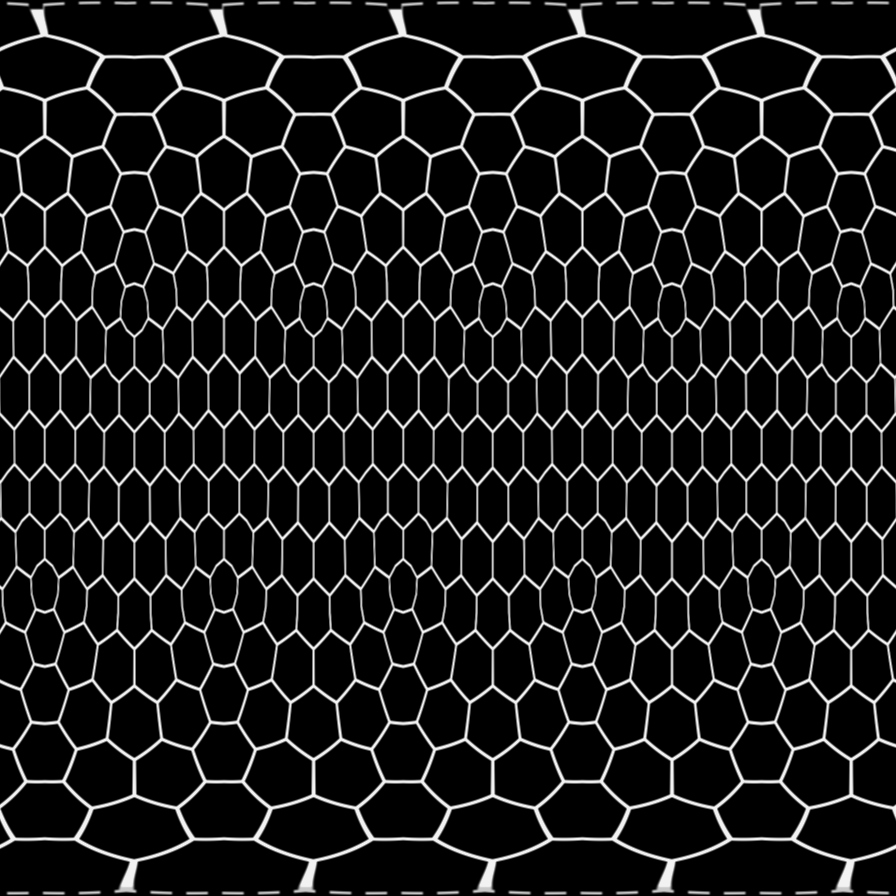
Give the GLSL for this pattern, as a WebGL 1 fragment shader.

```glsl
precision highp float;
// Wire net of a Goldberg polyhedron (hexagons plus twelve pentagons), unrolled
// into a latitude / longitude map. Each point is folded onto one icosahedron
// face, turned into barycentric coordinates and measured against a hex lattice.
uniform vec2 u_resolution;

const float PI = 3.14159265;
const float FREQUENCY = 6.0;      // cells along one icosahedron edge
const float FACE_BULGE = 0.82;    // angle that evens out cell sizes on a face
const float LATITUDE_SPAN = 2.992; // visible latitude in radians
const float LINE_HALF_WIDTH = 0.025;
const float BLUR = 0.0024;        // sampling footprint in canvas units
const int TAPS = 4;

vec3 onSphere(float lon, float lat) {
  return vec3(cos(lat) * cos(lon), cos(lat) * sin(lon), sin(lat));
}

// Weights of direction d along the three face corners, summing to one.
vec3 faceWeights(vec3 d, vec3 a, vec3 b, vec3 c) {
  vec3 w = vec3(dot(d, cross(b, c)), dot(d, cross(c, a)), dot(d, cross(a, b)));
  w /= dot(a, cross(b, c));
  return w / (w.x + w.y + w.z);
}

// Face selection inside one mirrored 36 degree wedge of the upper half.
vec3 wedgeWeights(vec3 d) {
  float ringLat = atan(0.5);
  float halfStep = PI / 5.0;
  vec3 pole = vec3(0.0, 0.0, 1.0);
  vec3 upperLeft = onSphere(-halfStep, ringLat);
  vec3 upperRight = onSphere(halfStep, ringLat);
  vec3 lower = onSphere(0.0, -ringLat);
  vec3 lowerNext = onSphere(2.0 * halfStep, -ringLat);
  vec3 w = faceWeights(d, pole, upperLeft, upperRight);
  if (w.x < 0.0) {
    w = faceWeights(d, lower, upperLeft, upperRight);
    if (w.y < 0.0) w = faceWeights(d, lowerNext, lower, upperRight);
  }
  return w;
}

// Newton solve for even coordinates b where w is proportional to sin(b * bulge).
vec3 evenCoordinates(vec3 w, float bulge) {
  float s = sin(bulge);
  for (int i = 0; i < 4; i++) {
    vec3 t = clamp(w * s, -0.95, 0.95);
    vec3 angle = asin(t);
    vec3 slope = w / sqrt(1.0 - t * t);
    s -= (angle.x + angle.y + angle.z - bulge) / (slope.x + slope.y + slope.z);
  }
  return asin(clamp(w * s, -0.95, 0.95)) / bulge;
}

// Distance to the nearest hexagon border; cell centres are one unit apart.
float hexBorder(vec3 h) {
  vec3 q = floor(h + 0.5);
  vec3 e = abs(h - q);
  float excess = q.x + q.y + q.z - FREQUENCY;
  if (e.x > e.y && e.x > e.z) q.x -= excess;
  else if (e.y > e.z) q.y -= excess;
  else q.z -= excess;
  vec3 d = h - q;
  vec3 span = abs(d - d.yzx);
  return 0.5 - 0.5 * max(span.x, max(span.y, span.z));
}

float wireNet(vec2 p) {
  float height = abs(p.y - 0.5);
  // Lines lean slightly next to the poles.
  float x = p.x + 0.009 * smoothstep(0.455, 0.495, height);
  // The lower half is the upper half turned by half a period.
  if (p.y < 0.5) x += 0.1;
  float wedge = abs(fract((x + 0.05) * 5.0) - 0.5);
  vec3 d = onSphere(wedge * 2.0 * PI / 5.0, height * LATITUDE_SPAN);
  vec3 b = evenCoordinates(wedgeWeights(d), FACE_BULGE);
  float border = hexBorder(b * FREQUENCY);
  float line = 1.0 - smoothstep(LINE_HALF_WIDTH - 0.007, LINE_HALF_WIDTH + 0.007, border);
  // The polar rims break into dashes.
  float dash = 1.0 - smoothstep(0.26, 0.34, abs(fract(p.x * 25.0) - 0.5));
  float rim = smoothstep(0.488, 0.491, height);
  return line * mix(1.0, 0.75 * dash, rim);
}

void main() {
  vec2 uv = gl_FragCoord.xy / u_resolution;
  vec2 footprint = max(vec2(BLUR), 1.0 / u_resolution);
  float light = 0.0;
  for (int j = 0; j < TAPS; j++) {
    for (int i = 0; i < TAPS; i++) {
      vec2 tap = (vec2(float(i), float(j)) + 0.5) / float(TAPS) - 0.5;
      light += wireNet(uv + tap * footprint);
    }
  }
  light /= float(TAPS * TAPS);
  gl_FragColor = vec4(vec3(min(light * 1.05, 0.95)), 1.0);
}
```
